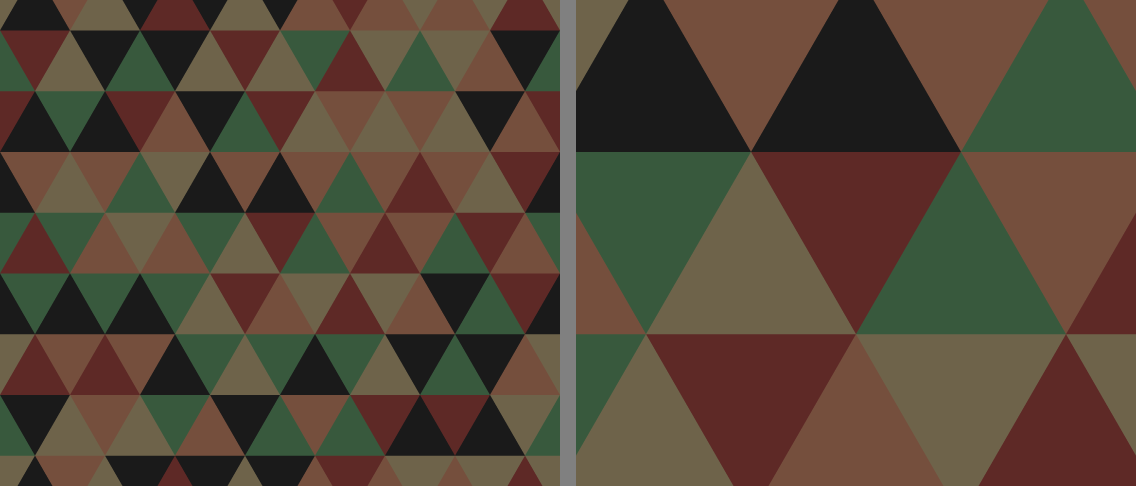
Left, the full canvas; right, a detail of the centre.
Write a Shadertoy shader that draws this pattern.

```glsl
// Wrapping 8 x 8 lattice of flat triangles in five muted colours, edge neighbours always differ.

const vec3 palette[5] = vec3[5](
    vec3(0.43, 0.39, 0.29),   // khaki
    vec3(0.46, 0.31, 0.24),   // clay
    vec3(0.10, 0.10, 0.10),   // charcoal
    vec3(0.22, 0.35, 0.24),   // green
    vec3(0.37, 0.16, 0.15));  // maroon

// Integer hash that permutes the 64 lattice cells, so colour shares stay even.
float cellHash(ivec2 cell, int seed) {
    int column = cell.x + (cell.y >> 1);   // undo the skew so the tile wraps
    int n = ((cell.y & 7) << 3) | (column & 7);
    for (int i = 0; i < 3; i++) {
        n = (n * 37 + seed) & 63;
        n ^= n >> 3;
    }
    return (float(n) + 0.5) / 64.0;
}

// Weighted choice of a palette index, skipping the banned ones.
int pickColour(float u, ivec3 banned) {
    float weights[5] = float[5](0.24, 0.21, 0.20, 0.20, 0.14);
    float total = 0.0;
    for (int i = 0; i < 5; i++) {
        if (any(equal(banned, ivec3(i)))) weights[i] = 0.0;
        total += weights[i];
    }
    u *= total;
    for (int i = 0; i < 5; i++) {
        if (u < weights[i]) return i;
        u -= weights[i];
    }
    return 0;
}

int upColour(ivec2 cell) {
    return pickColour(cellHash(cell, 11), ivec3(-1));
}

// A downward triangle avoids the colours of the three upward ones around it.
int downColour(ivec2 cell) {
    ivec3 neighbours = ivec3(upColour(cell),
                             upColour(cell + ivec2(1, 0)),
                             upColour(cell + ivec2(0, 1)));
    return pickColour(cellHash(cell, 29), neighbours);
}

vec3 triangleColour(vec2 uv) {
    vec2 p = uv * 8.0 + vec2(0.0, 0.5);
    p.x -= 0.5 * p.y;                      // skew triangles into half squares
    ivec2 cell = ivec2(floor(p));
    vec2 f = fract(p);
    return palette[f.x + f.y < 1.0 ? upColour(cell) : downColour(cell)];
}

void mainImage(out vec4 fragColor, in vec2 fragCoord) {
    // 4 x 4 supersampling smooths the edges
    vec3 sum = vec3(0.0);
    for (int i = 0; i < 16; i++) {
        vec2 offset = (vec2(i & 3, i >> 2) + 0.5) / 4.0 - 0.5;
        sum += triangleColour((fragCoord + offset) / iResolution.xy);
    }
    fragColor = vec4(sum / 16.0, 1.0);
}
```
